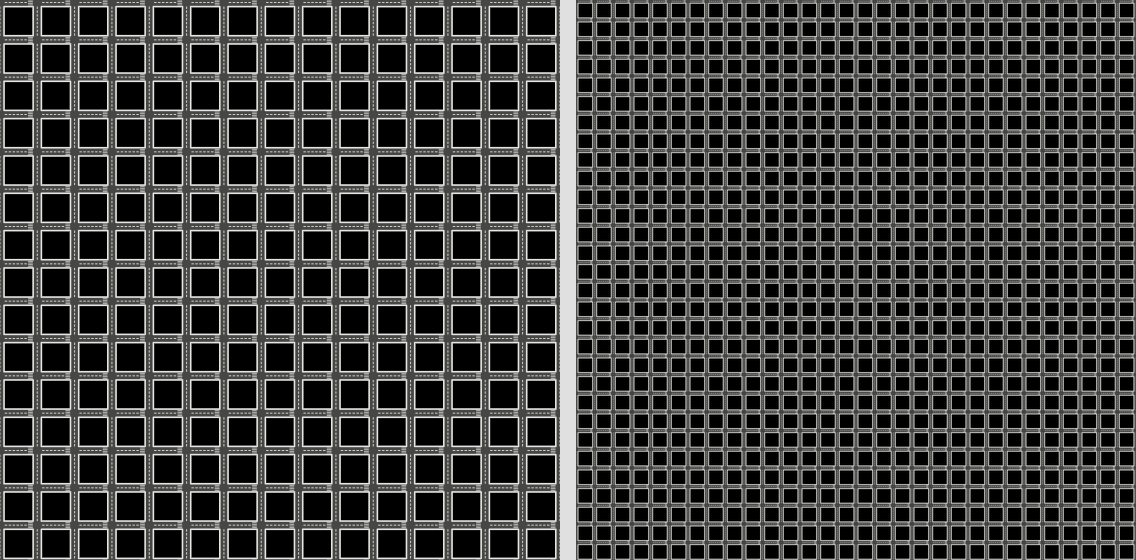
Left, the tile; right, the same tile 2 across and 2 down.
A Shadertoy shader for this pattern:

```glsl
// A street grid seen from above: black city blocks with pale kerbs, divided by
// asphalt roads with dashed centre lines and one striped crossing per junction.
// A whole number of cells makes it tile; markings are box filtered per pixel.

const float CELLS = 15.0;                       // repeats across and down
const vec2  BLOCK_CENTRE = vec2(0.498, 0.433);  // position inside a cell

// Sizes in cell units
const float BLOCK_HALF = 0.368;
const float KERB_HALF = 0.411;
const float BLOCK_RADIUS = 0.008;
const float KERB_RADIUS = 0.025;
const float LINE_HALF = 0.014;
const float DASH_DUTY = 0.62;
const vec2  ROW_DASH_SPAN = vec2(-0.390, 0.240);
const float ROW_DASHES = 6.0;
const vec2  COLUMN_DASH_SPAN = vec2(-0.410, 0.410);
const float COLUMN_DASHES = 8.0;
const vec2  CROSSING_SPAN = vec2(0.255, 0.382);
const float CROSSING_HALF = 0.089;
const float CROSSING_BARS = 4.0;
const float BAR_DUTY = 0.58;

const vec3 ASPHALT = vec3(0.275, 0.275, 0.270);
const vec3 KERB = vec3(0.900, 0.905, 0.885);
const vec3 BLOCK = vec3(0.0);
const vec3 LINE_PAINT = vec3(0.800, 0.805, 0.790);
const vec3 BAR_PAINT = vec3(0.740, 0.740, 0.730);

// Signed distance to a square with rounded corners
float roundedSquare(vec2 p, float halfSize, float radius) {
    vec2 d = abs(p) - halfSize + radius;
    return length(max(d, 0.0)) + min(max(d.x, d.y), 0.0) - radius;
}

// Coverage of an edge by a pixel of the given width
float fill(float dist, float pixel) {
    return clamp(0.5 - dist / pixel, 0.0, 1.0);
}

// Share of the pixel that lies inside an interval
float interval(float x, vec2 span, float pixel) {
    float overlap = min(x + 0.5 * pixel, span.y) - max(x - 0.5 * pixel, span.x);
    return clamp(overlap / pixel, 0.0, 1.0);
}

// Integral of a unit-period pulse train
float pulseIntegral(float x, float duty) {
    return floor(x) * duty + min(fract(x), duty);
}

// Evenly spaced pulses centred in equal slots along an interval
float pulses(float x, vec2 span, float count, float duty, float pixel) {
    float scale = count / (span.y - span.x);
    float t = (x - span.x) * scale - 0.5 * (1.0 - duty);
    float w = pixel * scale;
    float cover = (pulseIntegral(t + 0.5 * w, duty) - pulseIntegral(t - 0.5 * w, duty)) / w;
    return cover * interval(x, span, pixel);
}

void mainImage(out vec4 fragColor, in vec2 fragCoord) {
    vec2 grid = fragCoord / iResolution.xy * CELLS;
    vec2 pixel = CELLS / iResolution.xy;
    float edge = max(pixel.x, pixel.y);

    // Local frames centred on the block and on the road junction
    vec2 block = fract(grid - BLOCK_CENTRE + 0.5) - 0.5;
    vec2 road = fract(grid - BLOCK_CENTRE) - 0.5;
    vec2 lineSpan = vec2(-LINE_HALF, LINE_HALF);
    vec2 crossingWidth = vec2(-CROSSING_HALF, CROSSING_HALF);

    // Dashed centre lines
    float rowLine = interval(road.y, lineSpan, pixel.y)
        * pulses(block.x, ROW_DASH_SPAN, ROW_DASHES, DASH_DUTY, pixel.x);
    float columnLine = interval(road.x, lineSpan, pixel.x)
        * pulses(block.y, COLUMN_DASH_SPAN, COLUMN_DASHES, DASH_DUTY, pixel.y);
    vec3 color = mix(ASPHALT, LINE_PAINT, max(rowLine, columnLine));

    // Crossing bars beside the junction
    float bars = interval(block.x, CROSSING_SPAN, pixel.x)
        * pulses(road.y, crossingWidth, CROSSING_BARS, BAR_DUTY, pixel.y);
    color = mix(color, BAR_PAINT, bars);

    // Kerb and block
    color = mix(color, KERB, fill(roundedSquare(block, KERB_HALF, KERB_RADIUS), edge));
    color = mix(color, BLOCK, fill(roundedSquare(block, BLOCK_HALF, BLOCK_RADIUS), edge));

    fragColor = vec4(color, 1.0);
}
```
